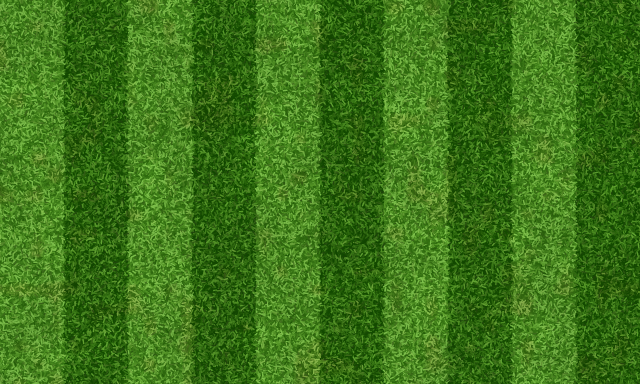
A WebGL 2 fragment shader for this texture:

```glsl
#version 300 es
precision highp float;
// A mown lawn: ten upright bands, alternately light and dark, made of tiny blades.
// Layers of randomly turned strokes are scattered on a jittered grid; each stroke
// takes its tone from the band at its root, so the band borders come out ragged.

uniform vec2 u_resolution;
out vec4 fragColor;

const float BANDS = 10.0;
const float CELLS = 165.0;         // grid cells across the canvas width
const int LAYERS = 4;
const float HALF_LENGTH = 0.0036;  // blade size, in canvas widths
const float HALF_WIDTH = 0.00105;

const vec3 DEEP = vec3(0.07, 0.28, 0.00);
const vec3 DARK = vec3(0.16, 0.38, 0.04);
const vec3 MID = vec3(0.23, 0.47, 0.09);
const vec3 LIGHT = vec3(0.33, 0.58, 0.15);
const vec3 PALE = vec3(0.47, 0.72, 0.28);
const vec3 DRY = vec3(0.37, 0.49, 0.20);

vec4 hash4(vec2 p) {
    vec4 q = fract(p.xyxy * vec4(0.1031, 0.1030, 0.0973, 0.1099));
    q += dot(q, q.wzxy + 33.33);
    return fract((q.xxyz + q.yzzw) * q.zywx);
}

float valueNoise(vec2 p) {
    vec2 i = floor(p);
    vec2 f = smoothstep(0.0, 1.0, p - i);
    float low = mix(hash4(i).x, hash4(i + vec2(1, 0)).x, f.x);
    float high = mix(hash4(i + vec2(0, 1)).x, hash4(i + vec2(1, 1)).x, f.x);
    return mix(low, high, f.y);
}

// Tone of the band at x: even bands light, odd bands dark, each slightly different.
float bandTone(float x) {
    float band = clamp(floor(x * BANDS), 0.0, BANDS - 1.0);
    float variation = hash4(vec2(band, 7.0)).y - 0.5;
    return mix(0.65, 0.30, mod(band, 2.0)) + 0.03 * variation;
}

// Five greens, evenly spaced from shadow to highlight.
vec3 grassRamp(float tone) {
    float t = clamp(tone, 0.0, 1.0) * 4.0;
    vec3 color = mix(DEEP, DARK, clamp(t, 0.0, 1.0));
    color = mix(color, MID, clamp(t - 1.0, 0.0, 1.0));
    color = mix(color, LIGHT, clamp(t - 2.0, 0.0, 1.0));
    return mix(color, PALE, clamp(t - 3.0, 0.0, 1.0));
}

// Distance to a rounded stroke centred at the origin.
float strokeDistance(vec2 p, float angle, float halfLength, float halfWidth) {
    vec2 axis = vec2(cos(angle), sin(angle));
    float along = clamp(dot(p, axis), -halfLength, halfLength);
    return length(p - axis * along) - halfWidth;
}

// Paints one layer of scattered blades over the given colour.
vec3 paintBlades(vec3 color, vec2 p, float layer, float pixel) {
    vec2 grid = p * CELLS + layer * vec2(0.37, 0.61);
    vec2 home = floor(grid);
    float lift = 0.05 * (layer - 1.5);
    for (int y = -1; y <= 1; y++) {
        for (int x = -1; x <= 1; x++) {
            vec2 cell = home + vec2(x, y);
            vec4 rnd = hash4(cell + 211.0 * layer + 17.0);
            vec2 offset = (grid - cell - rnd.xy) / CELLS;
            float d = strokeDistance(offset, rnd.z * 6.2832,
                                     HALF_LENGTH * mix(0.5, 1.0, rnd.x), HALF_WIDTH);
            float cover = clamp(0.5 - d / pixel, 0.0, 1.0);
            float tone = bandTone(p.x - offset.x) + lift + 0.95 * (rnd.w - 0.5);
            float dryness = 0.45 * smoothstep(0.72, 1.0, fract(rnd.w * 13.0 + rnd.y));
            vec3 blade = mix(grassRamp(tone), DRY * (0.55 + 0.8 * tone), dryness);
            color = mix(color, blade, cover);
        }
    }
    return color;
}

void main() {
    vec2 p = gl_FragCoord.xy / u_resolution.x;
    float pixel = 1.0 / u_resolution.x;

    // Shaded soil between the blades
    vec3 color = grassRamp(bandTone(p.x) - 0.3);
    for (int i = 0; i < LAYERS; i++) {
        color = paintBlades(color, p, float(i), pixel);
    }

    // Soft wear: uneven growth and faint dry patches
    float growth = valueNoise(p * 26.0) + 0.6 * valueNoise(p * 60.0 + 40.0) - 0.8;
    color *= 1.0 + 0.09 * growth;
    float dryPatch = smoothstep(0.6, 0.95, valueNoise(p * 34.0 + 90.0));
    color = mix(color, color * vec3(1.12, 0.97, 1.05), dryPatch);

    fragColor = vec4(color, 1.0);
}
```
